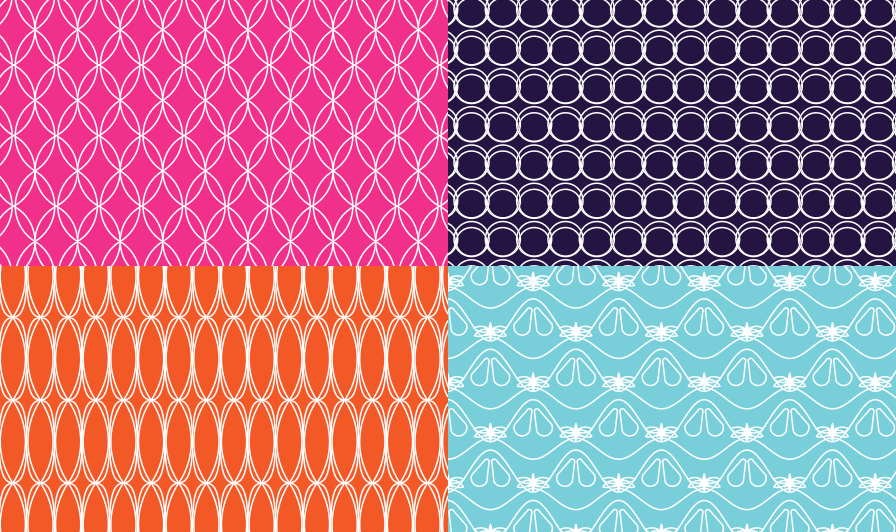
This pattern is drawn by a Shadertoy shader. Its source:

```glsl
// Four panels of white line lattices: petals, rings, tall ovals and lotus waves.

const float PI = 3.14159;

// Offset from the centre of the nearest repeat
vec2 repeatCell(vec2 p, vec2 pitch) {
    return p - pitch * round(p / pitch);
}

mat2 rotate(float a) {
    float c = cos(a), s = sin(a);
    return mat2(c, s, -s, c);
}

// Pointed lens made of two arcs, size = half width and half height
float lens(vec2 p, vec2 size) {
    p = abs(p);
    float radius = dot(size, size) / (2.0 * size.x);
    float inset = radius - size.x;
    return (p.y - size.y) * inset > p.x * size.y
        ? length(p - vec2(0.0, size.y))
        : length(p + vec2(inset, 0.0)) - radius;
}

// Superellipse; power 2 gives a plain ellipse
float oval(vec2 p, vec2 radii, float power) {
    vec2 q = abs(p) / radii + 1e-4;
    vec2 slope = power * pow(q, vec2(power - 1.0)) / radii;
    return (dot(pow(q, vec2(power)), vec2(1.0)) - 1.0) / (length(slope) + 1e-4);
}

// Rounded drop, narrow at the tip and wide at the bulb
float drop(vec2 p, vec2 tip, vec2 bulb) {
    vec2 axis = bulb - tip;
    float t = clamp(dot(p - tip, axis) / dot(axis, axis), 0.0, 1.0);
    return length(p - tip - axis * t) - mix(2.2, 7.0, t);
}

// Distance to a cosine line
float wave(vec2 p, float level, float height) {
    float k = PI / 36.65;
    float slope = height * k * sin(k * p.x);
    return abs(p.y - level - height * cos(k * p.x)) / sqrt(1.0 + slope * slope);
}

float petalLattice(vec2 p) {
    vec2 pitch = vec2(36.5, 60.5);
    p -= vec2(30.0, 55.75);
    float inner = abs(lens(repeatCell(p, pitch), vec2(16.9, 30.25)));
    float outer = abs(lens(repeatCell(p - 0.5 * pitch, pitch), vec2(18.2, 30.25)));
    return min(inner, outer);
}

float ringLattice(vec2 p) {
    vec2 pitch = vec2(26.85, 32.8);
    p -= vec2(431.0, 174.5);
    float d = abs(oval(repeatCell(p, pitch), vec2(13.0, 12.2), 2.0));
    // Larger rings sit higher and overlap sideways
    vec2 q = repeatCell(p + vec2(0.0, 2.4), pitch);
    q.x = abs(q.x);
    d = min(d, abs(length(q) - 15.0));
    return min(d, abs(length(q - vec2(pitch.x, 0.0)) - 15.0));
}

float ovalLattice(vec2 p) {
    vec2 q = repeatCell(p - vec2(11.0, 307.5), vec2(23.7, 71.0));
    float walls = abs(oval(q, vec2(11.7, 35.1), 2.6));
    return min(walls, abs(lens(q, vec2(10.8, 35.5))));
}

float lotusLattice(vec2 p) {
    vec2 pitch = vec2(73.3, 86.4);
    float d = 1e3;
    for (int row = 0; row < 2; row++) {
        vec2 q = repeatCell(p - vec2(457.0, 241.0) - 0.5 * pitch * float(row), pitch);
        q.x = abs(q.x);
        // Bowl with arch, lower swag, and drops under the arch
        d = min(d, wave(q, -10.0, 18.0));
        d = min(d, wave(q, 14.0, -9.0));
        d = min(d, abs(drop(q, vec2(33.4, -18.0), vec2(27.2, -4.0))));
        // Side leaves
        for (int i = 0; i < 2; i++) {
            float tilt = 1.2 + 0.5 * float(i);
            vec2 leaf = rotate(tilt) * (q - vec2(7.0, 1.0 - 3.0 * float(i)));
            d = min(d, abs(lens(leaf, vec2(2.4, 7.0))));
        }
        // Solid star
        for (int i = -1; i <= 1; i++) {
            vec2 ray = rotate(0.9 * float(i)) * q;
            d = min(d, lens(ray, vec2(1.2, i == 0 ? 7.5 : 5.5)));
        }
    }
    return d;
}

void mainImage(out vec4 fragColor, in vec2 fragCoord) {
    // The canvas is 456 units high, measured down from the top
    float unit = 456.0 / iResolution.y;
    vec2 p = vec2(fragCoord.x, iResolution.y - fragCoord.y) * unit;

    bool right = p.x > 384.0, lower = p.y > 228.0;
    vec3 ground;
    float d;
    if (lower) {
        ground = right ? vec3(0.47, 0.81, 0.85) : vec3(0.95, 0.35, 0.15);
        d = right ? lotusLattice(p) : ovalLattice(p);
    } else {
        ground = right ? vec3(0.14, 0.08, 0.26) : vec3(0.94, 0.19, 0.54);
        d = right ? ringLattice(p) : petalLattice(p);
    }

    float ink = clamp(0.5 - (d - 0.65) / unit, 0.0, 1.0);
    fragColor = vec4(mix(ground, vec3(1.0), ink), 1.0);
}
```
